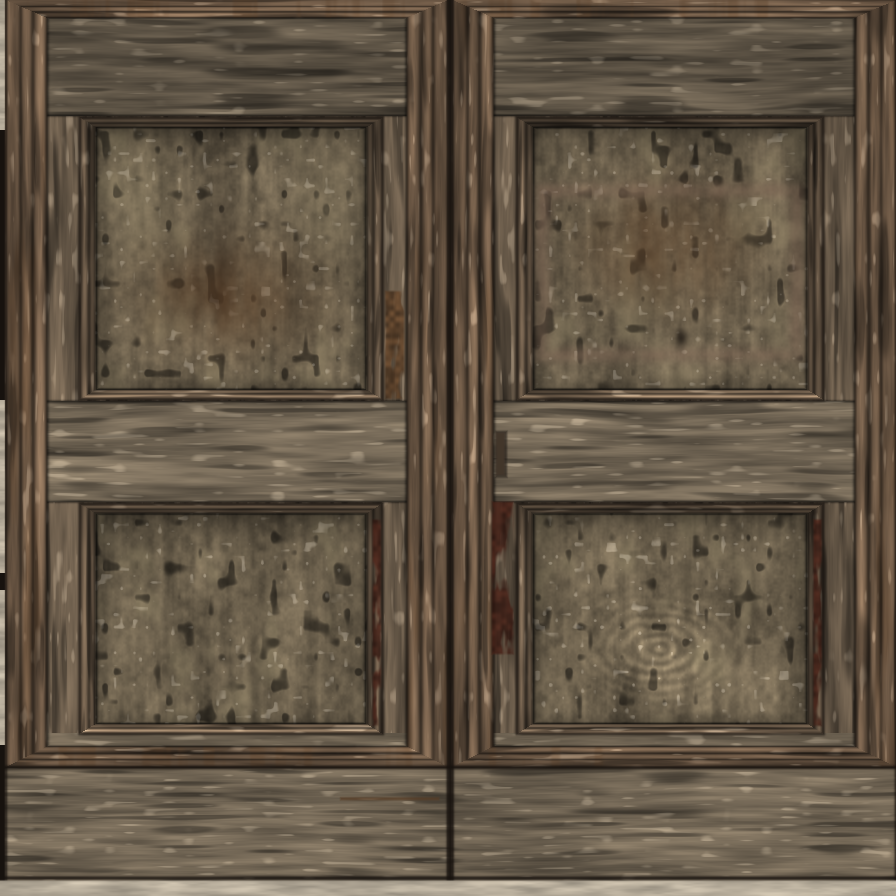
A WebGL 2 fragment shader for this texture:

```glsl
#version 300 es
precision highp float;
// Weathered double wooden door with moulded panels, worn paint and a pale sill.
uniform vec2 u_resolution;
out vec4 fragColor;

const vec3 GREY_WOOD = vec3(.43, .385, .32), BROWN_WOOD = vec3(.345, .28, .22);
const vec3 PANEL_WOOD = vec3(.415, .37, .295), OCHRE = vec3(.58, .53, .41);
const vec3 RUST = vec3(.34, .235, .145), RED_PAINT = vec3(.25, .12, .085);
const vec3 PINK = vec3(.51, .41, .34), PALE = vec3(.72, .68, .61);
const vec3 SHADOW = vec3(.09, .07, .055);

float hash(vec2 p) { return fract(sin(dot(p, vec2(127.1, 311.7))) * 43758.5); }

float noise(vec2 p) {
  vec2 i = floor(p), f = fract(p);
  f = f * f * (3. - 2. * f);
  return mix(mix(hash(i), hash(i + vec2(1, 0)), f.x),
             mix(hash(i + vec2(0, 1)), hash(i + 1.), f.x), f.y);
}

float fbm(vec2 p) {
  float sum = 0., amp = .57;
  for (int i = 0; i < 3; i++) { sum += amp * noise(p); p = p * 2.03 + 17.3; amp *= .5; }
  return sum;
}

float rectDist(vec2 p, vec2 lo, vec2 hi) {
  vec2 q = max(lo - p, p - hi);
  return length(max(q, 0.)) + min(max(q.x, q.y), 0.);
}

float fillRect(vec2 p, vec2 lo, vec2 hi) { return smoothstep(.002, -.002, rectDist(p, lo, hi)); }

float line(float d, float width) { return exp(-d * d / (width * width)); }

float spot(vec2 p, vec2 centre, vec2 radius) {
  vec2 q = (p - centre) / radius;
  return exp(-dot(q, q));
}

// Wood whose grain runs along p.x
vec3 timber(vec2 p, vec3 tint) {
  p.y += .012 * (fbm(p * vec2(4, 9)) - .5);
  float broad = fbm(p * vec2(4, 38)), fine = fbm(p * vec2(13, 170));
  float crack = smoothstep(.6, .85, noise(p * vec2(11, 150) + 7.));
  float fleck = smoothstep(.72, .95, noise(p * vec2(45, 230) + 31.));
  return tint * (.5 + .5 * broad + .62 * fine) * (1. - .32 * crack) + .2 * fleck * PALE;
}

// Worn flat board inside a panel
vec3 board(vec2 p) {
  float wear = .42 * (fbm(p * 13.) + fbm(p * vec2(120, 95)) + fbm(p.yx * vec2(9, 95)));
  vec3 c = PANEL_WOOD * (.38 + wear);
  c = mix(c, OCHRE, .4 * smoothstep(.55, .85, fbm(p * vec2(30, 19) + 4.)));
  c *= 1. - .45 * smoothstep(.76, .92, noise(p * vec2(85, 60)));
  return c + .15 * smoothstep(.8, .97, noise(p * 140. + 9.));
}

// Recessed panel: bevelled frame, then the board
vec3 panel(vec3 under, vec2 p, vec2 lo, vec2 hi) {
  float d = -rectDist(p, lo, hi);
  vec2 a = p - lo, b = hi - p;
  float sideD = min(a.x, b.x), capD = min(a.y, b.y) * 1.6;
  bool cap = capD < sideD;
  float t = min(sideD, capD) / .018;
  float lit = cap ? (a.y < b.y ? 1.3 : .9) : (a.x < b.x ? .94 : .85);
  vec3 frame = timber(cap ? p : p.yx, mix(BROWN_WOOD, GREY_WOOD, .3)) * lit;
  frame *= 1. + .3 * line(t - .3, .13) - .4 * line(t - .58, .12);
  vec3 c = mix(frame, board(p), smoothstep(.9, 1.05, t));
  c *= 1. - .5 * line(t - 1., .14) - .2 * smoothstep(2.6, 1., t) * step(1., t);
  c *= 1. - .2 * smoothstep(.06, .01, b.y);
  c = mix(under, c, smoothstep(-.001, .001, d));
  return mix(c, SHADOW, .65 * line(d, .0022));
}

// Door leaf: rails, stiles, outer moulding and kick board
vec3 leaf(vec2 p, float left, float right) {
  bool rail = p.y > .871 || abs(p.y - .496) < .056 || p.y < .182;
  vec3 c = rail ? timber(p, GREY_WOOD) : timber(p.yx, mix(BROWN_WOOD, GREY_WOOD, .55));
  if (p.y > .871) c *= .83;
  c *= 1. - .45 * (line(p.y - .871, .0017) + line(abs(p.y - .496) - .056, .0017));
  float edge = min(p.x - left, right - p.x), sideT = edge / .046;
  float capT = min((1. - p.y) / .02, (p.y - .144) / .023), t = min(sideT, capT);
  vec3 trim = timber(capT < sideT ? p : p.yx, BROWN_WOOD * 1.06);
  trim = mix(trim, RUST, .3 * smoothstep(.5, .75, fbm(p * vec2(60, 6))));
  trim *= 1. + .2 * line(t - .5, .1) + .25 * line(t - .84, .08);
  trim *= 1. - .4 * line(t - .36, .05) - .45 * line(t - .66, .06);
  c = mix(trim, c, smoothstep(.97, 1.03, t)) * (1. - .5 * line(t - 1., .05));
  c = mix(timber(p + 3.7, GREY_WOOD), c, smoothstep(.142, .144, p.y));
  c = mix(c, SHADOW, .85 * line(p.y - .1435, .0025));
  return mix(c, SHADOW, .7 * line(edge, .002));
}

// Flaking paint within a rectangle
vec3 flake(vec3 c, vec2 p, vec2 lo, vec2 hi, vec3 paint) {
  float worn = smoothstep(.32, .52, fbm(p * vec2(75, 28)));
  return mix(c, paint * (.7 + .6 * noise(p * 160.)), .85 * worn * fillRect(p, lo, hi));
}

void main() {
  vec2 p = gl_FragCoord.xy / u_resolution;
  vec3 c = p.x < .5025 ? leaf(p, .0065, .5) : leaf(p, .505, 1.);
  for (float i = 0.; i < 2.; i++) {
    float lo = .089 + .488 * i, hi = .427 + .492 * i;
    c = panel(c, p, vec2(lo, .554), vec2(hi, .869));
    c = panel(c, p, vec2(lo, .181), vec2(hi, .438));
    c = flake(c, p, vec2(hi - .011, .19), vec2(hi - .002, .42), RED_PAINT);
  }
  // Stains, faded border and swirling knot on the panels
  float rough = .4 + .9 * fbm(p * vec2(60, 22));
  c = mix(c, OCHRE, .33 * rough * spot(vec2(abs(p.x - .26), p.y), vec2(.105, .775), vec2(.035, .065)));
  c = mix(c, RUST, .65 * rough * (spot(p, vec2(.255, .67), vec2(.085, .055)) + spot(p, vec2(.745, .725), vec2(.08, .06))));
  c = mix(c, SHADOW, .35 * rough * spot(p, vec2(.245, .75), vec2(.02, .07)));
  c = mix(c, PINK, .5 * rough * line(rectDist(p, vec2(.606, .604), vec2(.889, .787)), .009));
  c = mix(c, SHADOW, .7 * spot(p, vec2(.76, .623), vec2(.007, .01)));
  float rings = sin(length((p - vec2(.735, .275)) * vec2(1, 1.5)) * 420. + 9. * fbm(p * 22.));
  c *= 1. + spot(p, vec2(.735, .275), vec2(.07, .05)) * (.2 + .16 * rings);
  // Paint, iron latch and scratch
  c = flake(c, p, vec2(.549, .27), vec2(.573, .44), RED_PAINT);
  c = flake(c, p, vec2(.43, .555), vec2(.451, .675), RUST);
  c = mix(c, SHADOW, .6 * fillRect(p, vec2(.553, .467), vec2(.566, .519)));
  c = mix(c, BROWN_WOOD * .75, fillRect(p, vec2(.554, .47), vec2(.563, .517)));
  c = mix(c, RUST, .8 * fillRect(p, vec2(.38, .107), vec2(.49, .11)));
  // Sill, wall strip and gaps
  vec3 stone = PALE * (.75 + .45 * fbm(p * vec2(22, 130)));
  float blocks = step(.855, p.y) + step(abs(p.y - .457), .097) + step(abs(p.y - .255), .087);
  c = mix(c, mix(SHADOW, stone, blocks), smoothstep(.0065, .0045, p.x));
  c = mix(c, SHADOW, .92 * line(p.x - .5025, .0028));
  c = mix(stone, c, smoothstep(.016, .019, p.y));
  c = mix(c, SHADOW, .8 * line(p.y - .02, .0025));
  fragColor = vec4(clamp(c, 0., 1.), 1);
}
```
